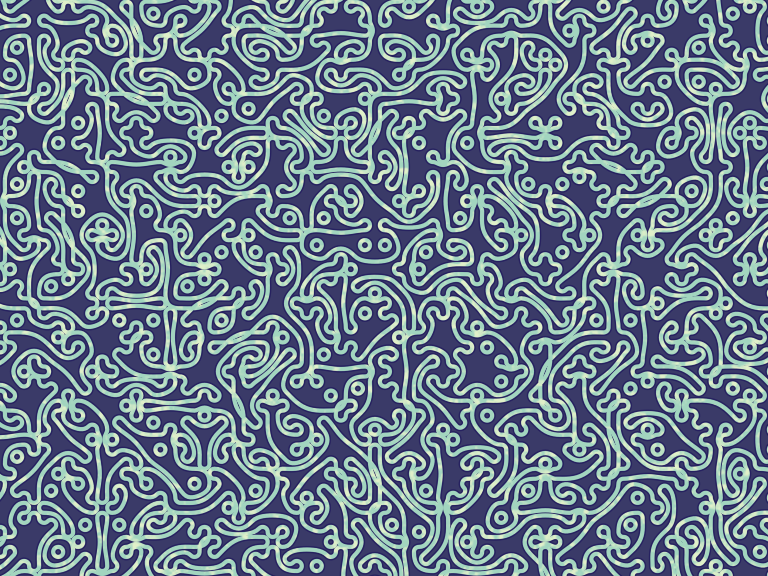
This pattern is drawn by a Shadertoy shader. Its source:

```glsl
const vec3 GROUND = vec3(0.228, 0.228, 0.408);
const vec3 RIM = vec3(0.15, 0.13, 0.375);
const vec3 TEAL = vec3(0.635, 0.835, 0.75);
const vec3 CREAM = vec3(0.88, 0.94, 0.79);

// Lengths are in units of the polygon side
const float SIDES_HIGH = 28.85;      // polygon sides per canvas height
const float HALF_WIDTH = 0.106;
const float RIM_WIDTH = 0.075;
const float END_OFFSET = 0.25;       // strand ends from the side's middle
const float MOTTLE_SCALE = 3.1;
const int SEGMENTS = 14;             // straight pieces per strand
const int MAX_ENDS = 16;

const float PI = 3.14159265;
const float SQRT2 = 1.4142136;
const float SPACING = 1.0 + SQRT2;   // between octagon centres

struct Tile { vec2 centre; int sides; float apothem; float turn; };

float hash(vec3 p) {
    p = fract(p * vec3(0.1031, 0.1030, 0.0973));
    p += dot(p, p.yzx + 33.33);
    return fract((p.x + p.y) * p.z);
}

float valueNoise(vec2 p) {
    vec2 i = floor(p), f = fract(p);
    f = f * f * (3.0 - 2.0 * f);
    vec2 e = vec2(0.0, 1.0);
    return mix(mix(hash(vec3(i + e.xx, 7.0)), hash(vec3(i + e.yx, 7.0)), f.x),
               mix(hash(vec3(i + e.xy, 7.0)), hash(vec3(i + e.yy, 7.0)), f.x), f.y);
}

vec2 direction(float angle) { return vec2(cos(angle), sin(angle)); }

// Tiling of octagons with squares between their corners
Tile findTile(vec2 p) {
    vec2 centre = SPACING * floor(p / SPACING + 0.5);
    vec2 q = p - centre;
    if (abs(q.x) + abs(q.y) < 0.5 * SPACING * SQRT2)
        return Tile(centre, 8, 0.5 * SPACING, 0.0);
    vec2 corner = vec2(q.x < 0.0 ? -0.5 : 0.5, q.y < 0.0 ? -0.5 : 0.5);
    return Tile(centre + corner * SPACING, 4, 0.5, 0.25 * PI);
}

vec2 sideNormal(Tile tile, int id) {
    return direction(tile.turn + 2.0 * PI * float(id / 2) / float(tile.sides));
}

float segmentDistance(vec2 p, vec2 a, vec2 b) {
    vec2 ab = b - a, ap = p - a;
    return length(ap - ab * clamp(dot(ap, ab) / dot(ab, ab), 0.0, 1.0));
}

// Distance to a curve that leaves both ends at right angles to the side
float strandDistance(vec2 p, Tile tile, int idA, int idB) {
    vec2 nA = sideNormal(tile, idA), nB = sideNormal(tile, idB);
    vec2 a = nA * tile.apothem + vec2(-nA.y, nA.x) * END_OFFSET * float(2 * (idA % 2) - 1);
    vec2 b = nB * tile.apothem + vec2(-nB.y, nB.x) * END_OFFSET * float(2 * (idB % 2) - 1);

    // Handles that give a circular arc where the ends allow it
    float halfTurnCos = sqrt(max(0.5 - 0.5 * dot(nA, nB), 0.0));
    float handle = length(b - a) * 0.6667 / (1.0 + halfTurnCos);
    vec2 c = a - nA * handle, d = b - nB * handle;

    // Long strands bow to the depth of an arc that meets a disc at right angles
    int gap = abs(idA - idB);
    gap = min(gap, 2 * tile.sides - gap);
    float halfAngle = 0.5 * PI * float(gap) / float(tile.sides);
    float depth = 1.04 * tile.apothem * tan(0.25 * PI - 0.5 * halfAngle);
    vec2 middle = (a + b + 3.0 * (c + d)) / 8.0;
    vec2 bow = gap > 1 ? middle * (depth / max(length(middle), 0.001) - 1.0) : vec2(0.0);

    float nearest = 1e3;
    vec2 last = a;
    for (int i = 1; i <= SEGMENTS; i++) {
        float t = float(i) / float(SEGMENTS), s = 1.0 - t;
        vec2 next = s * s * s * a + 3.0 * s * t * (s * c + t * d) + t * t * t * b;
        next += 16.0 * s * s * t * t * bow;
        nearest = min(nearest, segmentDistance(p, last, next));
        last = next;
    }
    return nearest;
}

// Random pairing without crossings: ends open and close like brackets
float tileDistance(vec2 p, Tile tile) {
    vec2 seed = floor(2.0 * tile.centre / SPACING + 0.5) + 120.0;
    int openEnds[MAX_ENDS];
    int ends = 2 * tile.sides, depth = 0;
    int shift = int(hash(vec3(seed, 91.0)) * float(ends));
    float nearest = 1e3;
    for (int i = 0; i < ends; i++) {
        int id = (i + shift) % ends;
        float h = float(depth), left = float(ends - i);
        float openChance = (h + 2.0) * (left - h) / (2.0 * left * (h + 1.0));
        bool opens = hash(vec3(seed, float(i) + 11.0)) < openChance;
        if (depth == 0 || (opens && depth < ends - i)) {
            openEnds[depth++] = id;
        } else {
            depth--;
            nearest = min(nearest, strandDistance(p - tile.centre, tile, openEnds[depth], id));
        }
    }
    return nearest;
}

void mainImage(out vec4 fragColor, in vec2 fragCoord) {
    float scale = SIDES_HIGH / iResolution.y;
    vec2 p = fragCoord * scale;

    // The tiling stands on its diagonal, so the squares are upright
    vec2 diagonal = vec2(p.x + p.y, p.y - p.x) / SQRT2;
    float d = tileDistance(diagonal, findTile(diagonal));

    // Mottled strand colour
    float mottle = 0.65 * valueNoise(p * MOTTLE_SCALE + 40.0)
                 + 0.35 * valueNoise(p.yx * MOTTLE_SCALE * 2.3 + 90.0);
    vec3 strand = mix(TEAL, CREAM, smoothstep(0.4, 0.86, mottle));

    // Strand, dark rim and ground
    float soft = 0.65 * scale, rimEdge = HALF_WIDTH + RIM_WIDTH;
    vec3 color = mix(RIM, GROUND, smoothstep(rimEdge - soft, rimEdge + soft, d));
    color = mix(strand, color, smoothstep(HALF_WIDTH - soft, HALF_WIDTH + soft, d));
    fragColor = vec4(color, 1.0);
}
```
